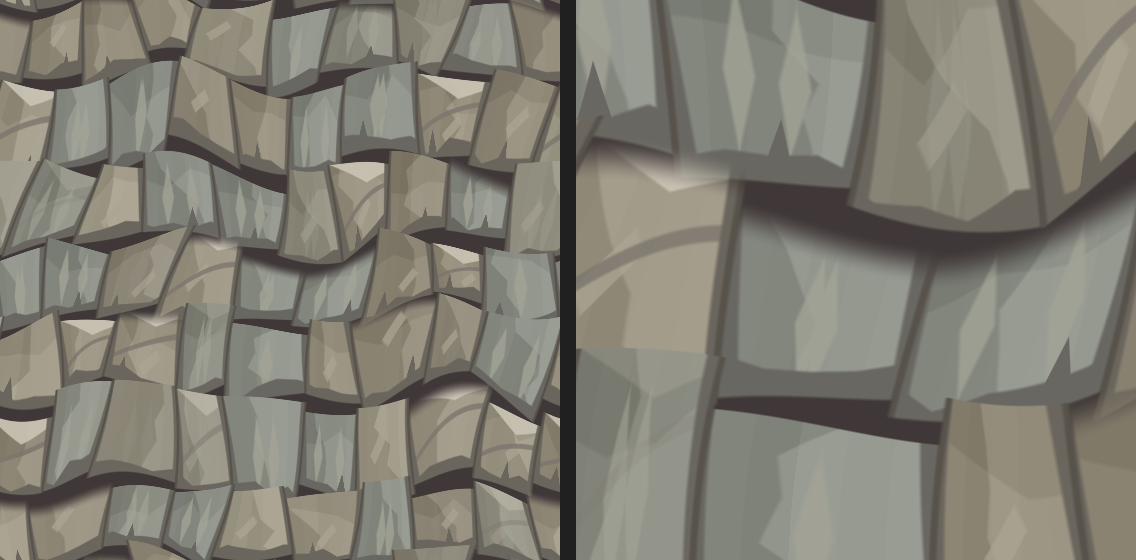
Left: the whole. Right: its middle third, enlarged.
Reproduce this texture procedurally as a WebGL 1 fragment shader.

```glsl
precision highp float;
// Tiling wall of faceted, hand-painted stones in uneven rows with dark crevices.
uniform vec2 u_resolution;

#define GRID vec2(9.0, 7.0)
#define SOFT 0.0016
#define SIDE_JITTER 0.46
#define ROW_JITTER 0.34
#define CREVICE vec3(0.25, 0.22, 0.22)
#define OUTLINE vec3(0.34, 0.32, 0.29)
#define SHADE vec3(0.42, 0.40, 0.365)
#define TAN vec3(0.545, 0.515, 0.45)
#define PALE vec3(0.63, 0.605, 0.535)
#define GRAY vec3(0.53, 0.545, 0.51)
#define CREAM vec3(0.79, 0.77, 0.71)
#define TAU 6.2831853

float hash1(float n) {
  return fract(sin(n * 91.345) * 4375.85);
}

// Four random values per stone, wrapping with the grid.
vec4 hash4(vec2 cell, float salt) {
  cell = floor(mod(cell + 0.5, GRID));
  float n = dot(cell, vec2(12.71, 31.17)) + salt * 7.31;
  return fract(sin(n + vec4(0.0, 17.3, 41.9, 73.7)) * 4758.545);
}

// Broken line: straight segments between random heights.
float jag(float x, float seed) {
  float i = floor(x);
  return mix(hash1(i + seed), hash1(i + 1.0 + seed), x - i);
}

float fill(float d) {
  return smoothstep(-SOFT, SOFT, d);
}

// Paints one stone over the colour; q is the position inside its cell.
vec3 paintStone(vec3 under, vec2 cell, vec2 q) {
  vec2 size = 1.0 / GRID;
  vec4 edgeL = hash4(cell, 1.0);
  vec4 edgeR = hash4(cell + vec2(1.0, 0.0), 1.0);
  vec4 ends = hash4(cell, 2.0) - 0.5;
  vec4 look = hash4(cell, 3.0);
  vec4 detail = hash4(cell, 4.0);
  float seed = floor(look.w * 90.0);

  // Leaning sides are shared with the neighbours, ends are tilted freely.
  float lean = (q.y - 0.5) * 0.12;
  float left = (mix(edgeL.x, edgeL.y, q.y) - 0.5) * SIDE_JITTER + lean;
  float right = 1.0 + (mix(edgeR.x, edgeR.y, q.y) - 0.5) * SIDE_JITTER + lean;
  float u = (q.x - left) / (right - left);
  float across = clamp(u, 0.0, 1.0);
  float top = 0.99 + mix(ends.x, ends.y, across) * ROW_JITTER;
  float bottom = 0.01 + mix(ends.z, ends.w, across) * ROW_JITTER;
  float v = (q.y - bottom) / (top - bottom);
  float toLeft = (q.x - left) * size.x;
  float toRight = (right - q.x) * size.x;
  float toTop = (top - q.y) * size.y;
  float toBottom = (q.y - bottom) * size.y;

  // Gray stones gather in clumps, the rest run from tan to pale.
  vec2 home = floor(mod(cell + 0.5, GRID)) / GRID;
  float clump = 0.5 + 0.5 * sin(TAU * (2.0 * home.x + home.y)) * cos(TAU * 2.0 * home.y);
  float gray = smoothstep(0.48, 0.62, 0.5 * look.y + 0.5 * clump);
  vec3 face = mix(mix(TAN, PALE, look.z * look.z), GRAY, gray);
  face += 0.03 * (hash1(floor(u * 5.0) + seed) - 0.5);

  // Large flat facets with a broken border.
  float cut = u - 0.25 - 0.5 * look.w + (v - 0.5) * (detail.w - 0.3)
            + 0.3 * (jag(v * 5.0, seed) - 0.5);
  face += mix(-0.02, 0.055, fill(cut * size.x));
  float patch2 = v - 0.8 + 0.45 * (jag(u * 3.0, seed + 9.0) - 0.3);
  face -= 0.04 * fill(patch2 * size.y) * step(0.4, detail.y);

  // Chips on warm stones, upright splinters on gray ones.
  vec2 p = vec2(u, v) - 0.3 - 0.4 * detail.yz;
  p.x -= 0.4 * p.y;
  float chip = 0.12 - abs(p.x) - 0.7 * abs(p.y - 0.6 * p.x);
  float chipOn = (1.0 - gray) * step(0.45, detail.w);
  face = mix(face, PALE + 0.04, 0.75 * chipOn * fill(chip * size.x));
  float splinter = 0.08 - 0.2 * abs(v - 0.35 - 0.2 * detail.y)
                 - abs(abs(u - 0.5) - 0.22 * detail.z);
  face = mix(face, vec3(0.64, 0.64, 0.59), 0.8 * gray * fill(splinter * size.x));

  // Sunlit top wedge and a diagonal groove on some warm stones.
  float sunny = step(0.62, detail.x) * (1.0 - gray);
  float groove = 0.035 - abs(v - 0.25 - 0.75 * u + 0.3 * u * u);
  face = mix(face, SHADE + 0.06, 0.8 * sunny * fill(groove * size.y));
  float wedge = 0.032 * (1.0 - abs(u - 0.6) * 1.7) - toTop;
  face = mix(face, CREAM, 0.9 * sunny * fill(wedge));

  // Shaded foot with spikes, then tapering side bevels.
  vec3 shade = SHADE + gray * vec3(-0.01, 0.005, 0.015);
  float foot = 0.004 + 0.027 * jag(u * 4.0 + detail.x, seed + 20.0) - toBottom;
  float spike = 0.045 - 0.45 * abs(u - 0.2 - 0.6 * detail.z) - toBottom;
  foot = max(foot, mix(-1.0, spike, step(0.5, detail.y)));
  face = mix(face, shade, fill(foot));
  float bevel = max(0.009 * (1.0 - v) * (0.4 + detail.x) - toLeft,
                    0.011 * mix(v, 1.0 - v, detail.z) - toRight);
  face = mix(face, shade, fill(bevel + 0.002));
  face = mix(OUTLINE, face, fill(min(toLeft, toRight) - 0.002));

  // Some tops melt softly into the stone above.
  float melt = mix(SOFT, 0.03, step(0.68, look.x));
  float cover = fill(min(toLeft, toRight) + SOFT) * fill(toBottom);
  return mix(under, face, cover * smoothstep(0.0, melt, toTop));
}

void main() {
  vec2 uv = gl_FragCoord.xy / u_resolution;

  // Gentle periodic bends make the rows uneven.
  vec2 pos = uv;
  pos.y += 0.018 * sin(TAU * (2.0 * uv.x + 0.2)) + 0.011 * sin(TAU * (3.0 * uv.x + uv.y));
  pos.y += 0.014 * sin(TAU * 2.0 * uv.y);
  pos.x += 0.008 * sin(TAU * (2.0 * uv.y + uv.x));
  pos *= GRID;

  // Upper rows first, so lower stones overlap their feet.
  vec3 color = CREVICE;
  for (int j = 0; j < 3; j++) {
    float row = floor(pos.y) + 1.0 - float(j);
    float x = pos.x - hash4(vec2(0.0, row), 5.0).x;
    for (int i = -1; i <= 1; i++) {
      vec2 cell = vec2(floor(x) + float(i), row);
      color = paintStone(color, cell, vec2(x, pos.y) - cell);
    }
  }
  gl_FragColor = vec4(color, 1.0);
}
```
